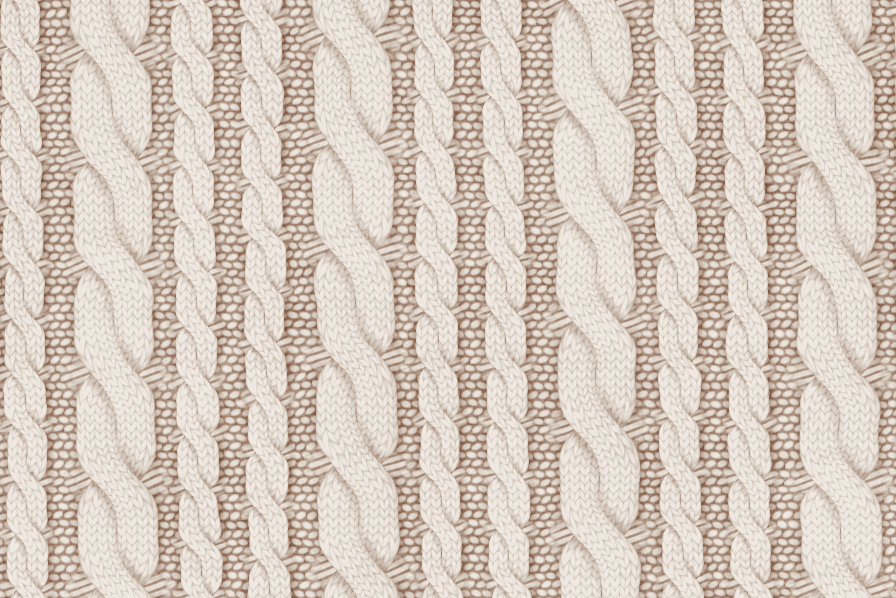
Write a WebGL 1 fragment shader that draws this texture.

```glsl
precision highp float;
// Cream cable knit: one wide rope and two narrow ropes repeat across a purl ground.
// Each rope is two strands on sine paths, the left-to-right one passing in front;
// stitches, creases and shadows build one tone that a yarn colour ramp turns to colour.

uniform vec2 u_resolution;

const float PI = 3.14159265;
const float REPEAT = 0.403;   // width of one group of ropes
const float STITCH = 0.0145;  // height of one knitted row

float hash(vec2 p) {
  return fract(sin(dot(p, vec2(127.1, 311.7))) * 43758.5453);
}

float noise(vec2 p) {
  vec2 i = floor(p), f = fract(p);
  f = f * f * (3.0 - 2.0 * f);
  return mix(mix(hash(i), hash(i + vec2(1.0, 0.0)), f.x),
             mix(hash(i + vec2(0.0, 1.0)), hash(i + vec2(1.0, 1.0)), f.x), f.y);
}

vec3 yarnColour(float tone) {
  vec3 deep = vec3(0.45, 0.29, 0.20), tan_ = vec3(0.69, 0.59, 0.52);
  vec3 cream = vec3(0.84, 0.80, 0.76), pale = vec3(0.94, 0.915, 0.885);
  vec3 c = mix(deep, tan_, smoothstep(0.0, 0.4, tone));
  c = mix(c, cream, smoothstep(0.3, 0.72, tone));
  return mix(c, pale, smoothstep(0.65, 1.0, tone));
}

// Columns of V-shaped stitches; u runs -1..1 across the strand
float stitches(float u, float along, float columns) {
  float col = (u * 0.5 + 0.5) * columns;
  float leg = abs(fract(col) - 0.5);
  float row = along / STITCH + leg * 1.4;
  float gap = smoothstep(0.22, 0.5, abs(fract(row) - 0.5));
  float seam = smoothstep(0.3, 0.5, leg);
  float centre = 1.0 - smoothstep(0.0, 0.14, leg);
  float vary = hash(vec2(floor(col), floor(row))) - 0.5;
  return 1.0 - 0.24 * gap - 0.17 * seam - 0.14 * centre + 0.09 * vary;
}

// One strand: x = tone, y = height, z = coverage
vec3 strand(float u, float along, float columns, float lift) {
  float body = sqrt(max(1.0 - u * u, 0.0));
  float cover = smoothstep(0.0, 0.09, 1.0 - abs(u));
  float shade = mix(0.48, 1.0, smoothstep(0.0, 0.75, body)) - 0.05 * u;
  float tone = shade * stitches(u, along, columns);
  return vec3(tone, body + lift - 3.0 * (1.0 - cover), cover);
}

// Two crossing strands laid over the tone of the ground
float rope(float ground, vec2 p, float halfWidth, float period, float phase, float columns) {
  float t = fract(p.y / period - phase + 0.5) - 0.5;
  float s = sin(PI * t), near = cos(PI * t);
  float swing = 0.5 * halfWidth * s * (1.5 - 0.5 * s * s);
  float slope = 0.75 * halfWidth * PI / period * near * near * near;
  float w = halfWidth * (0.52 + 0.13 * near * near);

  // Strands, with the rear one shaded beside the front one
  float uf = (p.x - swing) / w, ub = (p.x + swing) / w;
  vec3 front = strand(uf, p.y + slope * uf * w, columns, 0.5 * near);
  vec3 back = strand(ub, p.y - slope * ub * w, columns, -0.5 * near);
  back.x *= 1.0 - 0.45 * near * (1.0 - smoothstep(1.0, 1.6, abs(uf)));

  // Shadow beside the rope, heavier on the right
  float side = abs(p.x);
  float shadow = 1.0 - smoothstep(halfWidth * 0.9, halfWidth + 0.017, side);
  ground *= 1.0 - shadow * (p.x > 0.0 ? 0.6 : 0.42);

  // Stretched loops pulled out of the ground at each crossing
  float pull = exp(-pow(t / 0.13, 2.0)) * (1.0 - smoothstep(0.95, 1.5, side / halfWidth));
  float loopRow = abs(fract((p.y + 0.38 * p.x) / 0.0135) - 0.5);
  float loops = mix(0.93, 0.3, smoothstep(0.18, 0.46, loopRow));
  ground = mix(ground, loops, pull * 0.9);

  float top = smoothstep(-0.05, 0.05, front.y - back.y);
  return mix(ground, mix(back.x, front.x, top), max(front.z, back.z));
}

// Staggered slanted purl bumps with dark gaps
float purl(vec2 p) {
  float row = p.y / STITCH;
  float odd = mod(floor(row), 2.0);
  vec2 cell = vec2(p.x / 0.0185 + 0.5 * odd, row);
  vec2 f = fract(cell) - 0.5;
  f.y += (odd - 0.35) * 0.55 * f.x;
  float r = length(f * vec2(0.9, 1.1));
  float vary = hash(floor(cell)) - 0.5;
  return mix(0.88, 0.28, smoothstep(0.22, 0.56, r)) + 0.14 * vary;
}

void main() {
  vec2 p = vec2(gl_FragCoord.x, u_resolution.y - gl_FragCoord.y) / u_resolution.y;

  // Hand-made wobble and a slight lean
  vec2 wobble = vec2(noise(p * 19.0), noise(p * 19.0 + 37.0)) - 0.5;
  vec2 q = p + 0.007 * wobble;
  q.x -= 0.016 * (p.y - 0.5);

  // Place the ropes within the group
  float shifted = q.x - 0.191 + 0.09;
  float group = floor(shifted / REPEAT);
  vec2 local = vec2(shifted - group * REPEAT - 0.09, q.y);
  float widePhase = 0.49 - 0.06 * group - 0.09 * group * group;
  float tone = purl(q);
  tone = rope(tone, local, 0.066, 0.179, widePhase, 4.0);
  for (int i = 0; i < 2; i++) {
    float k = float(i);
    vec2 offset = vec2(0.137 + 0.115 * k, 0.0);
    tone = rope(tone, local - offset, 0.034, 0.0905, hash(vec2(group, k + 3.0)), 2.0);
  }

  // Yarn fibres and soft unevenness
  tone += 0.10 * (noise(p * vec2(330.0, 240.0)) - 0.5);
  tone += 0.06 * (noise(p * 6.0) - 0.5);
  gl_FragColor = vec4(yarnColour(clamp(tone, 0.0, 1.0)), 1.0);
}
```
